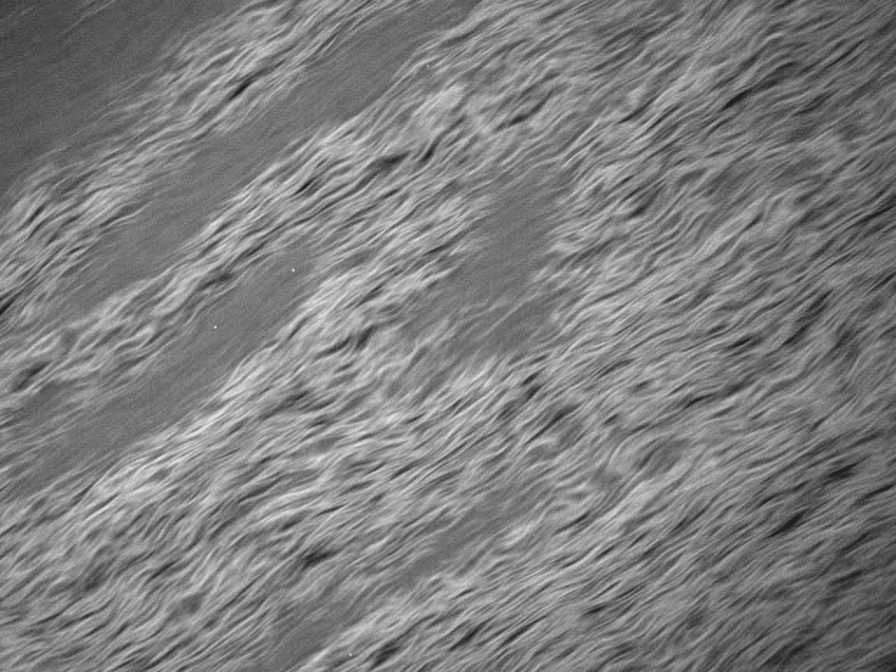
Reproduce this texture procedurally as a WebGL 2 fragment shader.

```glsl
#version 300 es
precision highp float;

#define BAND_ANGLE 0.70
#define STRAND_ANGLE 0.60
#define BAND_SCALE vec2(1.5, 7.0)
#define STRAND_FREQ 29.0
#define STRAND_STRETCH 5.0
#define STRAND_CONTRAST 0.88
#define RELIEF 0.34
#define BASE_TONE 0.462
#define COVER_LIFT 0.10
#define CREST_LIFT 0.24
#define VIGNETTE 0.50
#define GRAIN 0.06

uniform vec2 u_resolution;
out vec4 fragColor;

float hash(vec2 c) {
  return fract(sin(dot(c, vec2(127.1, 311.7))) * 43758.5453);
}

vec2 gradient(vec2 c) {
  float a = 6.2832 * hash(c);
  return vec2(cos(a), sin(a));
}

// Gradient noise, roughly -0.7 to 0.7
float noise(vec2 p) {
  vec2 i = floor(p), f = p - i;
  vec2 u = f * f * f * (f * (f * 6.0 - 15.0) + 10.0);
  vec2 e = vec2(1.0, 0.0);
  float low = mix(dot(gradient(i), f), dot(gradient(i + e), f - e), u.x);
  float high = mix(dot(gradient(i + e.yx), f - e.yx), dot(gradient(i + 1.0), f - 1.0), u.x);
  return mix(low, high, u.y);
}

// Coordinates along and across a direction
vec2 alongAcross(vec2 p, float angle) {
  vec2 dir = vec2(cos(angle), sin(angle));
  return vec2(dot(p, dir), dot(p, vec2(-dir.y, dir.x)));
}

// Broad drifts that carry the strands
float drift(vec2 uv) {
  uv.y += 0.06 * noise(uv * vec2(2.6, 3.5) + 4.0);
  float sum = 0.0, weight = 1.0;
  vec2 q = uv * BAND_SCALE + 11.3;
  for (int i = 0; i < 3; i++) {
    sum += weight * noise(q);
    q = q * 2.1 + 7.7;
    weight *= 0.5;
  }
  return sum;
}

// Gentle bends shared by all fibres
vec2 bend(vec2 uv) {
  uv.y += 0.035 * noise(uv * vec2(3.5, 4.5) + 2.0);
  uv.y += 0.008 * noise(uv * vec2(14.0, 20.0) + 8.0);
  return uv;
}

// Fibres: ridged noise stretched along the flow, mean near zero
float strands(vec2 uv) {
  float sum = 0.0, freq = STRAND_FREQ;
  for (int i = 0; i < 4; i++) {
    float layer = float(i);
    float n = noise(uv * vec2(freq / STRAND_STRETCH, freq) + 19.7 * layer);
    float ridge = 0.5 - 2.3 * sqrt(n * n + 0.002);
    float weight = i == 0 || i == 3 ? 0.2 : 0.3;
    sum += weight * mix(ridge, n, 0.4);
    freq *= 1.7;
  }
  return sum;
}

// Sparse pale dots, one candidate per cell
float specks(vec2 p) {
  vec2 g = p * 26.0, cell = floor(g);
  vec2 centre = 0.25 + 0.5 * vec2(hash(cell + 3.1), hash(cell + 9.4));
  float d = length(g - cell - centre) / 26.0;
  float radius = 0.0014 + 0.0021 * hash(cell + 5.2);
  return step(0.982, hash(cell + 1.7)) * (1.0 - smoothstep(0.3 * radius, radius, d));
}

void main() {
  vec2 p = gl_FragCoord.xy / u_resolution.y;
  vec2 bandUv = alongAcross(p, BAND_ANGLE);
  vec2 strandUv = bend(alongAcross(p, STRAND_ANGLE));
  float fibre = strands(strandUv);
  float relief = fibre - strands(strandUv + vec2(0.002, 0.0045));

  // Cover thickens toward the lower right and frays along the fibres
  float here = drift(bandUv);
  float below = drift(bandUv - vec2(0.0, 0.025));
  float density = here + 0.22 - 0.65 * bandUv.y + 0.5 * fibre;
  float cover = smoothstep(-0.2, 0.22, density);

  // Lit fibres, with paler crests on the upper edge of each drift
  float tone = BASE_TONE + COVER_LIFT * (cover - 0.2);
  tone += (STRAND_CONTRAST * fibre + RELIEF * relief) * mix(0.16, 1.0, cover);
  tone += CREST_LIFT * clamp(below - here, -0.4, 0.5) * cover;

  // Light falling off to the right and in the upper left corner
  vec2 q = p - vec2(0.45, 0.5);
  tone *= 1.06 - VIGNETTE * dot(q, q) * (q.y < 0.0 ? 1.0 - 0.4 * q.y : 1.0);
  tone *= 1.0 - 0.3 * smoothstep(0.3, 0.75, 0.7 * (p.y - p.x));

  // Fine grain and specks
  tone += GRAIN * (hash(floor(p * 384.0)) - 0.5);
  tone = mix(tone, 0.85, specks(p) * (1.0 - smoothstep(0.3, 1.1, p.x)));
  fragColor = vec4(vec3(clamp(tone, 0.12, 0.88)), 1.0);
}
```
